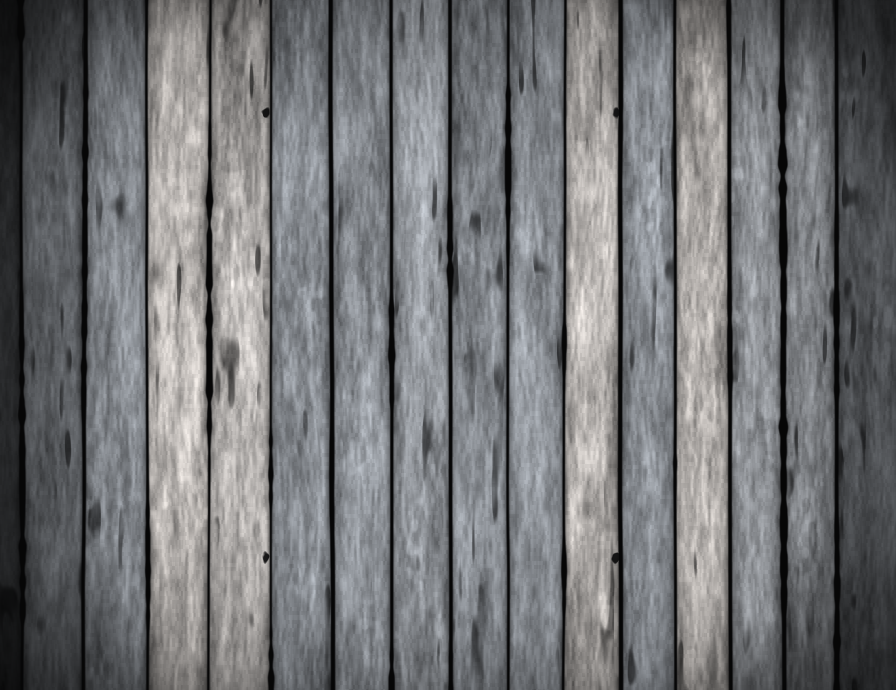
A Shadertoy shader for this texture:

```glsl
const int SEAMS = 15;
const float FIRST_SEAM = 0.0240;
const float PITCH = 0.0650;         // mean plank width, in canvas widths
const float SEAM_BULGE = 0.0235;    // left planks wide, right planks narrow
const float GAP_MIN = 0.0010;       // half widths of the gaps
const float GAP_MAX = 0.0024;
const float SHADOW_WIDTH = 0.0035;
const float GRAIN = 0.30;
const float FIBRE = 0.24;
const float STAIN = 0.50;
const float CRACK_DEPTH = 0.55;
const float GAIN = 1.10;
const vec3 COOL = vec3(0.965, 0.995, 1.035);
const vec3 WARM = vec3(1.025, 1.0, 0.98);
const vec3 GAP_COLOR = vec3(0.022, 0.022, 0.025);
const float PLANK_TONE[16] = float[16](
    0.20, 0.41, 0.53, 0.66, 0.63, 0.53, 0.54, 0.55,
    0.51, 0.52, 0.64, 0.53, 0.66, 0.56, 0.56, 0.41);

float hash(vec2 p) {
    vec3 q = fract(vec3(p.xyx) * 0.1031);
    q += dot(q, q.yzx + 33.33);
    return fract((q.x + q.y) * q.z);
}

float noise(vec2 p) {
    vec2 i = floor(p), f = fract(p);
    f = f * f * (3.0 - 2.0 * f);
    return mix(mix(hash(i), hash(i + vec2(1, 0)), f.x),
               mix(hash(i + vec2(0, 1)), hash(i + vec2(1, 1)), f.x), f.y);
}

float fbm(vec2 p) {
    float sum = 0.0, amp = 0.5;
    for (int i = 0; i < 4; i++) {
        sum += amp * noise(p);
        p = p * 2.03 + 17.3;
        amp *= 0.5;
    }
    return sum / 0.9375;
}

float seamX(int i, float y) {
    float k = float(i);
    float x = FIRST_SEAM + PITCH * k + SEAM_BULGE * sin(3.14159 * k / 14.0);
    float lean = (hash(vec2(k, 3.7)) - 0.5) * 0.008;
    return x + lean * (y - 0.4) + 0.0012 * (noise(vec2(k * 9.1, y * 9.0)) - 0.5);
}

// Fibres, stains, cracks and pale bruises of one plank
float woodTone(vec2 p, float id, float tone) {
    vec2 q = p + vec2(id * 3.17, id * 1.73);
    float warp = 0.012 * (fbm(q * vec2(14.0, 6.0)) - 0.5);
    vec2 g = q + vec2(warp, 0.0);
    float grain = noise(g * vec2(300.0, 62.0)) - 0.5;
    float fibre = fbm(g * vec2(115.0, 14.0)) - 0.5;
    float stain = fbm(q * vec2(18.0, 6.5)) - 0.5;
    float speck = hash(floor(q * vec2(420.0, 210.0))) - 0.5;
    float value = tone * (1.0 + GRAIN * grain + FIBRE * 2.0 * fibre + STAIN * stain + 0.10 * speck);

    float crack = smoothstep(0.72, 0.88, noise(g * vec2(125.0, 20.0)))
                * smoothstep(0.48, 0.68, fbm(q * vec2(26.0, 8.0) + 41.0));
    value *= 1.0 - CRACK_DEPTH * crack;

    float bruise = smoothstep(0.60, 0.78, fbm(q * vec2(32.0, 13.0) + 7.0));
    float scuff = smoothstep(0.45, 0.75, noise(q * vec2(150.0, 75.0)));
    return value + 0.17 * tone * bruise * scuff;
}

void mainImage(out vec4 fragColor, in vec2 fragCoord) {
    vec2 uv = fragCoord / iResolution.xy;
    vec2 p = fragCoord / iResolution.x;
    float pixel = 1.0 / iResolution.x;

    // Seams: plank index, ragged gap, shadow and lit edge
    int plank = 0;
    float gap = 0.0, shadow = 0.0, rim = 0.0, hole = 0.0;
    for (int i = 0; i < SEAMS; i++) {
        float k = float(i);
        float d = p.x - seamX(i, p.y);
        if (d > 0.0) plank = i + 1;
        float depth = hash(vec2(k, 8.3));
        float ragged = smoothstep(0.55, 0.85, noise(vec2(k * 5.3, p.y * 8.0)))
                     * noise(vec2(k * 7.7, p.y * 75.0));
        float halfGap = mix(GAP_MIN, GAP_MAX, depth) + 0.0032 * ragged;
        float edge = abs(d) - halfGap;
        gap = max(gap, 1.0 - smoothstep(-pixel, pixel, edge));
        shadow = max(shadow, exp(-max(edge, 0.0) / SHADOW_WIDTH));
        float lit = (d - halfGap - 0.0018) / 0.0013;
        rim = max(rim, exp(-lit * lit) * noise(vec2(k * 4.1, p.y * 12.0)));

        // Nail holes beside every sixth seam
        if (i % 6 == 4) {
            for (int n = 0; n < 2; n++) {
                vec2 c = vec2(d + 0.005, p.y - mix(0.148, 0.645, float(n)));
                float r = length(c * vec2(1.0, 0.75)) + 0.003 * (noise(p * 220.0) - 0.5);
                hole = max(hole, 1.0 - smoothstep(0.003, 0.003 + 2.0 * pixel, r));
            }
        }
    }

    // Weathered wood
    float tone = PLANK_TONE[plank];
    float value = woodTone(p, float(plank), tone) * GAIN;
    vec3 color = value * mix(COOL, WARM, smoothstep(0.53, 0.65, tone));
    color *= 1.0 - 0.42 * shadow;
    color += 0.13 * rim * tone;

    // Dark border, deepest in the corners
    vec2 c = abs(uv * 2.0 - 1.0);
    float vignette = (1.0 - 0.32 * pow(c.x, 4.0)) * (1.0 - 0.26 * pow(c.y, 3.0));
    vignette *= 1.0 - 0.45 * smoothstep(0.95, 1.42, length(c));
    color *= vignette;

    color = mix(color, GAP_COLOR, max(gap, hole * 0.9));
    fragColor = vec4(clamp(color, 0.0, 1.0), 1.0);
}
```
